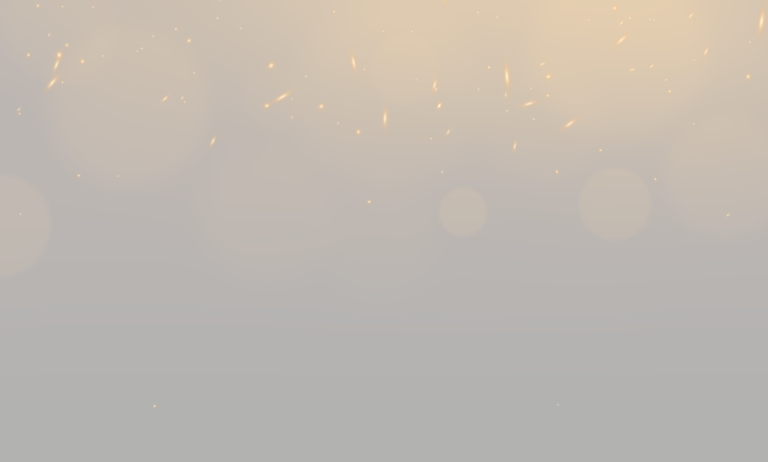
A WebGL 2 fragment shader for this background:

```glsl
#version 300 es
precision highp float;
// Warm golden sparks and soft bokeh discs drifting down over a pale grey haze.
uniform vec2 u_resolution;
out vec4 outColor;

float hash(vec2 p) {
  vec3 q = fract(vec3(p.xyx) * 0.1031);
  q += dot(q, q.yzx + 33.33);
  return fract((q.x + q.y) * q.z);
}

float noise(vec2 p) {
  vec2 i = floor(p), f = fract(p);
  f = f * f * (3.0 - 2.0 * f);
  return mix(mix(hash(i), hash(i + vec2(1, 0)), f.x),
             mix(hash(i + vec2(0, 1)), hash(i + vec2(1, 1)), f.x), f.y);
}

// Gaussian pool of light with separate horizontal and vertical spread
float glow(vec2 p, vec2 center, vec2 spread) {
  vec2 d = (p - center) / spread;
  return exp(-dot(d, d));
}

// Filled circle whose rim fades over the given softness
float disc(vec2 p, vec2 center, float radius, float softness) {
  return 1.0 - smoothstep(radius - softness, radius + softness, length(p - center));
}

// Scattered sparks: x is the bright core, y the surrounding halo
vec2 sparks(vec2 p, float cellSize, float seed, float density, float stretch) {
  vec2 light = vec2(0), home = floor(p / cellSize);
  float minWidth = 0.75 / u_resolution.y;
  for (int j = -1; j <= 1; j++)
    for (int i = -1; i <= 1; i++) {
      vec2 cell = home + vec2(i, j), key = cell + seed;
      vec2 center = (cell + vec2(hash(key + 17.0), hash(key + 41.0))) * cellSize;
      float rise = smoothstep(0.33, 1.1, center.y);
      float present = step(hash(key), density * rise * rise + 0.003);
      float size = hash(key + 73.0);
      float angle = 0.3 + 1.5 * hash(key + 97.0);
      vec2 axis = vec2(cos(angle), sin(angle)), d = p - center;
      d = vec2(dot(d, axis), dot(d, vec2(-axis.y, axis.x)));
      float width = max(mix(0.0014, 0.0034, size * size), minWidth);
      float span = width * (1.0 + stretch * size);
      float core = glow(d, vec2(0), vec2(span, width));
      float halo = glow(d, vec2(0), vec2(span, width) * 2.0) * size;
      light += present * vec2(core * (0.45 + 0.5 * size), halo * 0.55);
    }
  return min(light, 1.0);
}

void main() {
  vec2 p = gl_FragCoord.xy / u_resolution.y;
  p.x *= 1.662 * u_resolution.y / u_resolution.x;

  // Grey haze warming toward the top
  vec3 color = mix(vec3(0.698, 0.698, 0.695), vec3(0.735, 0.712, 0.698), smoothstep(0.05, 0.65, p.y));
  vec3 gold = vec3(0.90, 0.81, 0.69);
  float warmth = 0.30 * smoothstep(0.45, 1.05, p.y);
  warmth += 0.55 * glow(p, vec2(0.93, 1.08), vec2(0.42, 0.30));
  warmth += 0.42 * glow(p, vec2(1.48, 0.98), vec2(0.34, 0.30));
  warmth -= 0.16 * glow(p, vec2(0.0, 0.80), vec2(0.16, 0.20));
  warmth += 0.06 * (noise(p * 4.0 + 5.0) - 0.5) * smoothstep(0.1, 0.6, p.y);

  // Large blurred discs
  warmth += 0.15 * disc(p, vec2(0.28, 0.77), 0.17, 0.035);
  warmth += 0.08 * disc(p, vec2(0.13, 0.94), 0.12, 0.02);
  warmth += 0.09 * disc(p, vec2(0.58, 0.53), 0.14, 0.05);
  warmth += 0.09 * disc(p, vec2(0.84, 0.79), 0.20, 0.05);
  warmth += 0.07 * disc(p, vec2(0.82, 0.48), 0.12, 0.06);
  warmth += 0.08 * disc(p, vec2(1.17, 0.74), 0.13, 0.05);
  warmth += 0.12 * disc(p, vec2(1.34, 0.89), 0.19, 0.04);
  warmth += 0.12 * disc(p, vec2(1.57, 0.62), 0.13, 0.03);

  // Smaller discs with clearer rims
  warmth += 0.15 * disc(p, vec2(0.0, 0.513), 0.11, 0.010);
  warmth += 0.17 * disc(p, vec2(1.002, 0.541), 0.052, 0.006);
  warmth += 0.15 * disc(p, vec2(1.331, 0.558), 0.078, 0.008);
  warmth += 0.06 * disc(p, vec2(0.877, 0.85), 0.075, 0.010);
  warmth += 0.05 * disc(p, vec2(0.595, 0.785), 0.065, 0.010);
  color = mix(color, gold, clamp(warmth, 0.0, 1.0));

  // Round embers and slanted streaks, thinning downward
  vec2 embers = sparks(p, 0.050, 11.0, 0.40, 0.3);
  vec2 streaks = sparks(p + 0.02, 0.046, 203.0, 0.22, 3.0);
  vec2 light = min(embers + streaks, 1.0);
  color = mix(color, vec3(1.0, 0.76, 0.50), light.y);
  color = mix(color, vec3(1.0, 0.94, 0.82), light.x);
  outColor = vec4(color, 1.0);
}
```
